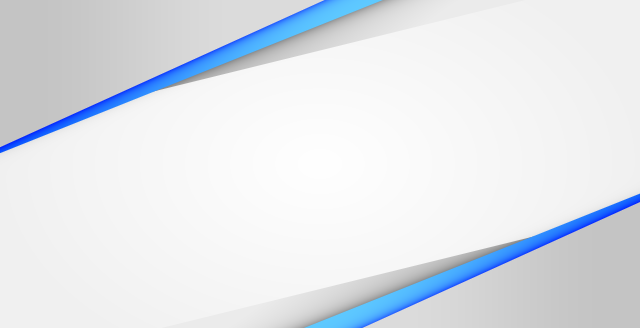
Write a WebGL 2 fragment shader that draws this background.

```glsl
#version 300 es
precision highp float;
// A pale sheet with a soft radial glow crosses the canvas between two grey corners.
// Each corner stacks straight-edged layers: a shaded wedge, a blue ribbon, a panel.
// The lower corner is the upper one turned half round and slid along x.

uniform vec2 u_resolution;
out vec4 fragColor;

// Edges as (height below the top at x = 0, rise per unit x), in canvas heights
const vec2 PANEL_EDGE  = vec2(0.449, 0.4536);
const vec2 RIBBON_EDGE = vec2(0.467, 0.400);
const vec2 SHEET_EDGE  = vec2(0.394, 0.246);
const float LOWER_SLIDE = 0.143;

const vec3 DEEP_BLUE  = vec3(0.00, 0.12, 1.00);
const vec3 MID_BLUE   = vec3(0.06, 0.42, 1.00);
const vec3 LIGHT_BLUE = vec3(0.37, 0.79, 1.00);

const float SHEET_CENTRE = 0.998;
const float SHEET_RIM    = 0.942;
const vec2  GLOW_RADII   = vec2(0.98, 0.66);
const float PANEL_DARK   = 0.768;
const float PANEL_LIGHT  = 0.860;
const float WEDGE_DARK   = 0.74;
const float WEDGE_LIGHT  = 0.90;
const float RIM_WIDTH    = 0.013;

// Signed distance to a slanted edge, positive below it; p.y runs down from the top
float below(vec2 p, vec2 edge) {
    return (p.y - edge.x + edge.y * p.x) / sqrt(1.0 + edge.y * edge.y);
}

// Antialiased coverage of the area above an edge
float above(float dist) {
    return clamp(0.5 - dist * u_resolution.y, 0.0, 1.0);
}

vec3 addCorner(vec3 color, vec2 p, float slide) {
    vec2 q = p + vec2(slide, 0.0);
    float panel  = below(q, PANEL_EDGE);
    float ribbon = below(q, RIBBON_EDGE);
    float sheet  = below(q, SHEET_EDGE);
    float depth  = max(ribbon, 0.0);

    // Faint ribbon shadow on the sheet
    color *= 1.0 - 0.06 * exp(-depth / 0.012);

    // Grey wedge, darkest under the ribbon and towards its tip
    float wedge = mix(WEDGE_DARK, WEDGE_LIGHT, smoothstep(0.4, 1.6, q.x));
    wedge += 0.4 * depth;
    wedge *= 1.0 - 0.30 * exp(-depth / 0.018);
    color = mix(color, vec3(min(wedge, 0.92)), above(sheet));

    // Blue ribbon, lighter along its length with a deep outer rim
    vec3 blue = mix(MID_BLUE, LIGHT_BLUE, smoothstep(-0.1, 1.1, q.x));
    float rim = exp(-max(panel, 0.0) / RIM_WIDTH);
    blue = mix(blue, DEEP_BLUE, rim * clamp(1.05 - 0.45 * q.x, 0.0, 1.0));
    color = mix(color, blue, above(ribbon));

    // Grey corner panel
    float grey = mix(PANEL_DARK, PANEL_LIGHT, smoothstep(0.08, 0.75, p.x));
    return mix(color, vec3(grey), above(panel));
}

void main() {
    vec2 size = vec2(u_resolution.x / u_resolution.y, 1.0);
    vec2 p = gl_FragCoord.xy / u_resolution.y;

    // Sheet with its radial glow
    float radius = length((p - 0.5 * size) / GLOW_RADII);
    vec3 color = vec3(mix(SHEET_CENTRE, SHEET_RIM, min(radius, 1.0)));

    // Upper left corner, then its turned copy at the lower right
    color = addCorner(color, vec2(p.x, 1.0 - p.y), 0.0);
    color = addCorner(color, vec2(size.x - p.x, p.y), LOWER_SLIDE);

    fragColor = vec4(color, 1.0);
}
```
